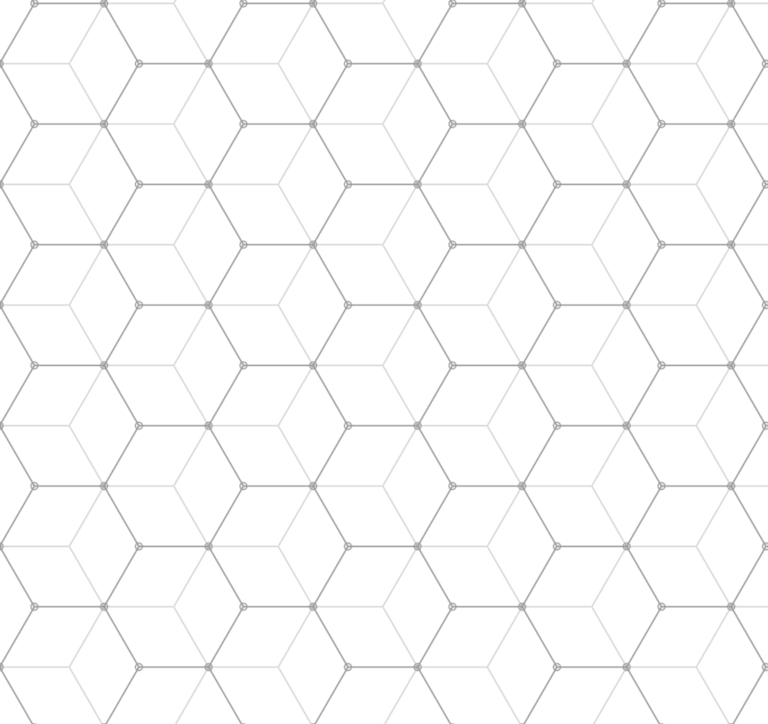
Reproduce this pattern procedurally as a WebGL 2 fragment shader.

```glsl
#version 300 es
precision highp float;
// Flat-topped hexagon lattice in grey on white, with a small node at each corner.
// Three faint spokes split every hexagon into rhombi, like stacked cubes.
// The plane is folded into one hexagon of side 1, then drawn with distances.

#define EDGES_ACROSS 11.023          // canvas width in hexagon sides
#define ORIGIN vec2(0.994, 0.817)    // centre of the lower left hexagon
#define LINE_HALF 0.009              // half width of the lines
#define SOFTNESS 0.018               // blur on each side of a line
#define NODE_RADIUS 0.049
#define NODE_RIM 0.008               // half width of the node outline
#define PAPER vec3(1.0)
#define EDGE_GREY vec3(0.56)
#define SPOKE_GREY vec3(0.82)
#define NODE_GREY vec3(0.60)
#define HUB_FILL 0.50                // fill of nodes where spokes meet
#define JOINT_FILL 0.20              // fill of the other nodes

uniform vec2 u_resolution;
out vec4 fragColor;

const float ROOT3 = 1.7320508;
const vec2 CELL = vec2(3.0, ROOT3);

// Offset from the nearest hexagon centre
vec2 foldHex(vec2 p) {
    vec2 a = mod(p + 0.5 * CELL, CELL) - 0.5 * CELL;
    vec2 b = mod(p, CELL) - 0.5 * CELL;
    return dot(a, a) < dot(b, b) ? a : b;
}

// Distance to the border of the hexagon
float borderDistance(vec2 h) {
    vec2 q = abs(h);
    return 0.5 * ROOT3 - max(q.y, dot(q, vec2(0.5 * ROOT3, 0.5)));
}

// Distance to the unit segment from the centre along dir
float spokeDistance(vec2 h, vec2 dir) {
    return length(h - dir * clamp(dot(h, dir), 0.0, 1.0));
}

// Soft coverage of a shape of the given half width
float cover(float d, float halfWidth, float soft) {
    return 1.0 - smoothstep(halfWidth - soft, halfWidth + soft, d);
}

void main() {
    float pixel = EDGES_ACROSS / u_resolution.x;
    float soft = max(SOFTNESS, 0.7 * pixel);
    vec2 h = foldHex(gl_FragCoord.xy * pixel - ORIGIN);

    // Spokes run to every second corner; the rest are plain joints
    float spoke = 10.0;
    float hub = 10.0;
    float joint = 10.0;
    for (int i = 0; i < 3; i++) {
        float angle = radians(60.0 + 120.0 * float(i));
        vec2 corner = vec2(cos(angle), sin(angle));
        spoke = min(spoke, spokeDistance(h, corner));
        hub = min(hub, length(h - corner));
        joint = min(joint, length(h + corner));
    }

    // Lines
    vec3 color = mix(PAPER, SPOKE_GREY, cover(spoke, LINE_HALF, soft));
    color = mix(color, EDGE_GREY, cover(borderDistance(h), LINE_HALF, soft));

    // Nodes: tinted disc with a darker rim
    float node = min(hub, joint);
    float fill = hub < joint ? HUB_FILL : JOINT_FILL;
    float disc = cover(node, NODE_RADIUS, soft) * fill;
    float rim = cover(abs(node - NODE_RADIUS), NODE_RIM, soft);
    color = mix(color, NODE_GREY, max(disc, rim));

    fragColor = vec4(color, 1.0);
}
```
